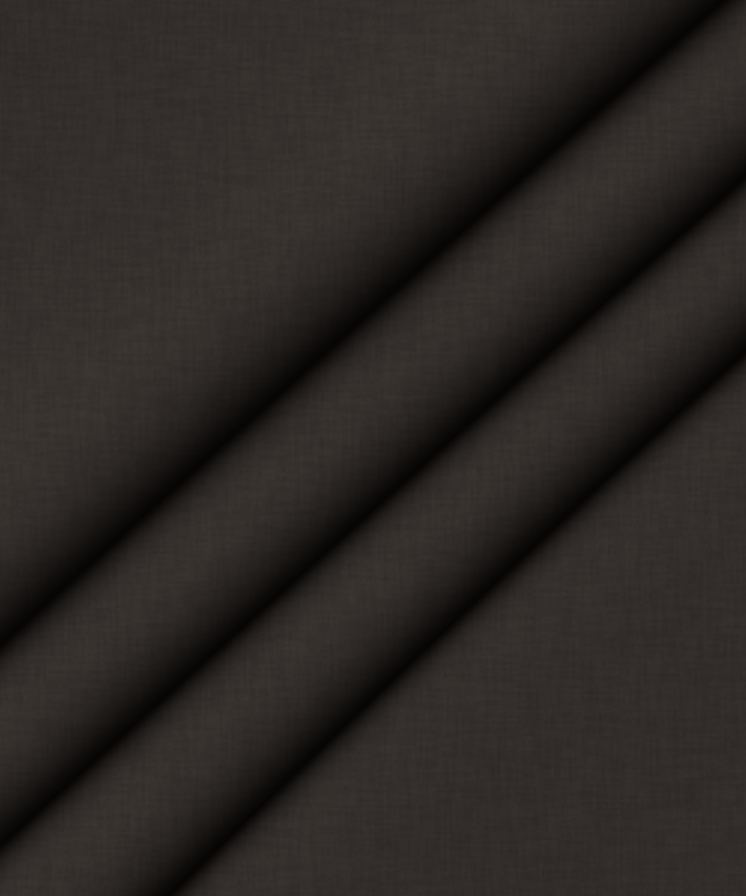
Give the GLSL for this texture, as a WebGL 2 fragment shader.

```glsl
#version 300 es
precision highp float;
// Dark brown cloth lying in three diagonal folds. Each crease is a slightly
// bowed line with a soft roll into shadow above it and a quicker rise to light
// below it; stretched noise lays fine warp and weft threads over the shading.

#define ROLL_WIDTH 0.043
#define RISE_WIDTH 0.017
#define FALLOFF 1.3
#define THREAD_DENSITY 300.0
#define THREAD_CONTRAST 0.085
#define GRAIN_CONTRAST 0.07
#define SHADOW_COLOR vec3(0.026, 0.020, 0.016)
#define CLOTH_COLOR vec3(0.208, 0.188, 0.176)

uniform vec2 u_resolution;
out vec4 outColor;

float hash(vec2 cell) {
    vec3 q = fract(vec3(cell.xyx) * 0.1031);
    q += dot(q, q.yzx + 33.33);
    return fract((q.x + q.y) * q.z);
}

float valueNoise(vec2 p) {
    vec2 cell = floor(p);
    vec2 f = fract(p);
    f = f * f * (3.0 - 2.0 * f);
    float low = mix(hash(cell), hash(cell + vec2(1.0, 0.0)), f.x);
    float high = mix(hash(cell + vec2(0.0, 1.0)), hash(cell + 1.0), f.x);
    return mix(low, high, f.y);
}

// Signed distance to a crease, positive on its upper left side.
// crease = (height at left edge, slope, bow)
float creaseDistance(vec2 p, vec3 crease) {
    float t = p.x / 0.832;
    float bow = crease.z * 4.0 * t * (1.0 - t);
    return (p.y - crease.x - crease.y * p.x - bow) / sqrt(1.0 + crease.y * crease.y);
}

// Light that reaches the cloth at distance d from a crease.
float creaseLight(float d, float spread) {
    float width = (d > 0.0 ? ROLL_WIDTH : RISE_WIDTH) * spread;
    return 1.0 - exp(-pow(abs(d) / width, FALLOFF));
}

// Warp, weft and grain, centred on zero.
float weave(vec2 p) {
    float warp = valueNoise(p * vec2(THREAD_DENSITY, 36.0));
    float weft = valueNoise(p.yx * vec2(THREAD_DENSITY, 44.0) + 71.0);
    float grain = valueNoise(p * THREAD_DENSITY * 1.2 + 19.0);
    return (warp + weft - 1.0) * THREAD_CONTRAST + (grain - 0.5) * GRAIN_CONTRAST;
}

void main() {
    vec2 p = gl_FragCoord.xy / u_resolution.y;

    float upper = creaseDistance(p, vec3(0.280, 0.892, 0.003));
    float middle = creaseDistance(p, vec3(0.056, 0.898, 0.002));
    float lower = creaseDistance(p, vec3(-0.1865, 0.955, 0.010));

    // Shadows of the three creases
    float light = creaseLight(upper, 1.1)
                * creaseLight(middle, 0.95)
                * creaseLight(lower, 0.9);

    // Broad sheen on the rolls, and the flatter cloth on either side
    float sheen = 1.0;
    sheen += 0.07 * exp(-pow((upper - 0.14) / 0.07, 2.0));
    sheen += 0.07 * exp(-pow((upper + 0.075) / 0.04, 2.0));
    sheen += 0.06 * exp(-pow((middle + 0.065) / 0.04, 2.0));
    sheen -= 0.06 * smoothstep(0.20, 0.50, upper);
    sheen -= 0.07 * smoothstep(0.02, 0.16, -lower);
    sheen += 0.03 * (valueNoise(p * 5.0) - 0.5);

    vec3 color = mix(SHADOW_COLOR, CLOTH_COLOR * sheen, light);
    color *= 1.0 + weave(p);
    outColor = vec4(color, 1.0);
}
```
